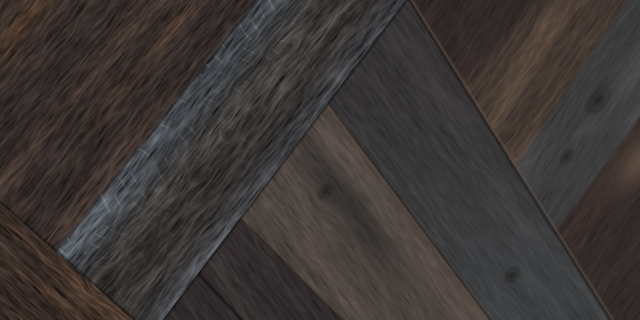
Write a Shadertoy shader that draws this texture.

```glsl
#define GRAIN_CONTRAST 0.46
#define FIBRE_DENSITY 75.0
#define WAVE_AMOUNT 0.005
#define SEAM_WIDTH 0.005
#define SEAM_DEPTH 0.42
#define FOCUS_BLUR 0.002
#define KNOT_COUNT 8
#define LIP_COLOR vec3(0.36, 0.29, 0.25)
#define GOLD vec3(0.41, 0.30, 0.22)
#define STEEL vec3(0.32, 0.35, 0.38)

// Knot centre and radius
const vec3 KNOTS[KNOT_COUNT] = vec3[](
    vec3(0.906, 0.857, 0.017), vec3(0.326, 0.133, 0.019),
    vec3(0.620, 0.448, 0.012), vec3(0.708, 0.583, 0.011),
    vec3(1.016, 0.400, 0.016), vec3(1.600, 0.140, 0.018),
    vec3(1.870, 0.688, 0.029), vec3(1.770, 0.510, 0.016));

vec2 hash2(vec2 p) {
    vec3 h = fract(p.xyx * vec3(0.1031, 0.1030, 0.0973));
    h += dot(h, h.yzx + 33.33);
    return fract((h.xx + h.yz) * h.zy);
}

// Distance to the nearest scattered point
float cellular(vec2 p) {
    vec2 cell = floor(p), f = fract(p);
    float nearest = 2.0;
    for (int y = -1; y <= 1; y++)
        for (int x = -1; x <= 1; x++) {
            vec2 o = vec2(x, y);
            vec2 d = o + hash2(cell + o) - f;
            nearest = min(nearest, dot(d, d));
        }
    return sqrt(nearest);
}

float ridge(float d, float width) {
    d /= width;
    return exp(-d * d);
}

// Signed distance to a line, positive on the left of a to b
float side(vec2 p, vec2 a, vec2 b) {
    vec2 t = normalize(b - a);
    return dot(p - a, vec2(-t.y, t.x));
}

// x runs along the plank, y across it
vec2 alongGrain(vec2 p, vec2 dir) {
    vec2 t = normalize(dir);
    return vec2(dot(p, t), dot(p, vec2(-t.y, t.x)));
}

float blob(vec2 p, vec2 centre, vec2 dir, vec2 size) {
    return ridge(length(alongGrain(p - centre, dir) / size), 1.0);
}

float fibres(vec2 q) {
    q.y += WAVE_AMOUNT * (sin(q.x * 7.0 + q.y * 9.0) + 0.3 * sin(q.x * 43.0 - q.y * 37.0));
    float coarse = cellular(q * vec2(2.5, 30.0)) - 0.48;
    float fine = cellular(q * vec2(8.0, FIBRE_DENSITY)) - 0.48;
    float pores = cellular(q * vec2(24.0, 1.6 * FIBRE_DENSITY)) - 0.48;
    float cracks = smoothstep(0.22, 0.05, cellular(q * vec2(5.0, 48.0) + 7.0));
    return 0.45 * coarse + 0.8 * fine + 0.65 * pores - 0.5 * cracks;
}

vec3 wood(vec2 p, vec2 dir, vec3 base, vec3 streak, float contrast) {
    vec2 q = alongGrain(p, dir) + 5.0;
    float band = smoothstep(0.35, 0.85, cellular(q * vec2(1.3, 12.0)));
    return mix(base, streak, band) * (1.0 + GRAIN_CONTRAST * contrast * fibres(q));
}

// Stain wood while keeping its grain
vec3 stain(vec3 c, vec3 tint, float amount) {
    return mix(c, tint * dot(c, vec3(1.5)), amount);
}

// Lay one plank over another, with a dark joint just outside its edge
vec3 lay(vec3 under, vec3 over, float d, float blur) {
    vec3 c = under * (1.0 - SEAM_DEPTH * ridge(d + 0.4 * SEAM_WIDTH, SEAM_WIDTH));
    return mix(c, over, smoothstep(-blur, blur, d));
}

void mainImage(out vec4 fragColor, in vec2 fragCoord) {
    vec2 uv = fragCoord / iResolution.y;
    float away = smoothstep(0.7, 1.7, uv.x);
    float blur = 1.0 / iResolution.y + FOCUS_BLUR * away;
    float sharp = mix(1.0, 0.5, away);
    vec2 falling = vec2(0.5, -0.669), rising = vec2(0.62, 0.776), steep = vec2(0.346, 0.51);

    // Knots bend the grain around them
    vec2 p = uv;
    float knotShade = 1.0;
    for (int i = 0; i < KNOT_COUNT; i++) {
        vec2 v = uv - KNOTS[i].xy;
        float r = length(alongGrain(v, rising) * vec2(0.75, 1.2)) / KNOTS[i].z;
        p -= v * 0.7 * ridge(r, 2.0);
        knotShade *= 1.0 - 0.38 * ridge(r, 0.7) - 0.12 * ridge(r - 1.1, 0.3);
    }

    // Plank edges
    float leftEdge = side(uv, vec2(0.18, 0.224), vec2(0.80, 1.0));
    float steelEdge = side(uv, vec2(0.508, 0.0), vec2(1.268, 1.0));
    float cornerEdge = -side(uv, vec2(0.0, 0.367), vec2(0.417, 0.0));
    float slateEdge = side(uv, vec2(1.036, 0.669), vec2(1.536, 0.0));
    float rightEdge = side(uv, vec2(1.281, 1.0), vec2(1.91, 0.0));
    float lowerEdge = -side(uv, vec2(0.755, 0.31), vec2(1.0625, 0.0));
    float splitEdge = side(uv, vec2(0.625, 0.14), vec2(0.755, 0.0));
    float umberEdge = side(uv, vec2(1.458, 0.74), vec2(1.68, 1.0));
    float greyEdge = -side(uv, vec2(1.62, 0.49), vec2(1.966, 1.0));
    float endEdge = -side(uv, vec2(1.75, 0.297), vec2(2.0, 0.635));

    // Tan plank with a weathered grey heart
    vec3 col = wood(p, falling, vec3(0.305, 0.27, 0.25), vec3(0.345, 0.305, 0.28), 0.65 * sharp);
    col *= 1.0 - vec3(0.30, 0.26, 0.22) * blob(uv, vec2(1.08, 0.37), falling, vec2(0.28, 0.05));

    // Dark planks below, slate plank above
    vec3 lower = wood(p, falling, vec3(0.195, 0.17, 0.175), vec3(0.225, 0.20, 0.20), 0.7);
    col = lay(col, lower * (1.0 - 0.45 * ridge(splitEdge, 0.005)), lowerEdge, blur);
    vec3 slate = mix(vec3(0.215, 0.205, 0.21), vec3(0.24, 0.245, 0.25), smoothstep(0.8, 0.1, uv.y));
    col = lay(col, wood(p, falling, slate, slate * 1.08, 0.75 * sharp), slateEdge, blur);
    col = mix(col, LIP_COLOR, 0.6 * ridge(slateEdge + 0.009, 0.004));

    // Right hand planks
    vec3 right = wood(p, steep, vec3(0.27, 0.225, 0.20), vec3(0.36, 0.295, 0.25), 1.2 * sharp);
    vec3 umber = wood(p, steep, vec3(0.19, 0.16, 0.16), vec3(0.22, 0.18, 0.175), sharp);
    right = mix(right, umber, smoothstep(-0.03, 0.03, umberEdge));
    vec3 grey = wood(p, steep, vec3(0.24, 0.24, 0.245), vec3(0.29, 0.29, 0.295), 0.8 * sharp);
    right = mix(right, grey, smoothstep(-0.012, 0.012, greyEdge));
    vec3 rust = wood(p, steep, vec3(0.20, 0.17, 0.165), vec3(0.24, 0.195, 0.18), sharp);
    rust = mix(rust, LIP_COLOR, blob(uv, vec2(2.0, 0.5), steep, vec2(0.10, 0.045)));
    right = mix(right, rust, smoothstep(-0.01, 0.01, endEdge));
    col = lay(col, right, rightEdge, blur);
    col = mix(col, LIP_COLOR, 0.65 * ridge(rightEdge - 0.005, 0.004));

    // Steel plank, brown at heart, with saw marks across
    vec3 steel = wood(p, rising, vec3(0.22, 0.205, 0.20), vec3(0.29, 0.27, 0.255), 1.35);
    float rim = max(ridge(leftEdge + 0.04, 0.07), 0.75 * ridge(steelEdge, 0.05));
    steel = stain(steel, STEEL, 0.8 * rim);
    vec2 q = alongGrain(p, rising);
    float saw = smoothstep(0.75, 1.0, sin(q.x * 170.0 + 3.0 * sin(q.y * 25.0 + q.x * 8.0)));
    steel += 0.10 * saw * smoothstep(0.35, 0.7, cellular(q * vec2(14.0, 22.0))) * exp(leftEdge * 6.0);
    col = lay(col, steel, steelEdge, blur);

    // Warm left plank with golden streaks
    vec3 left = wood(p, rising, vec3(0.215, 0.18, 0.17), vec3(0.27, 0.22, 0.195), 1.25);
    float gold = blob(uv, vec2(0.06, 0.91), rising, vec2(0.19, 0.04))
        + 0.4 * blob(uv, vec2(0.34, 0.68), rising, vec2(0.10, 0.03))
        + 0.4 * blob(uv, vec2(0.53, 0.90), rising, vec2(0.14, 0.02));
    col = lay(col, stain(left, GOLD, 0.75 * min(gold, 1.0)), leftEdge, blur);

    // Lower left corner
    vec3 corner = wood(p, vec2(0.417, -0.367), vec3(0.22, 0.175, 0.155), vec3(0.33, 0.25, 0.20), 1.4);
    col = lay(col, corner, cornerEdge, blur);
    fragColor = vec4(col * knotShade, 1.0);
}
```
